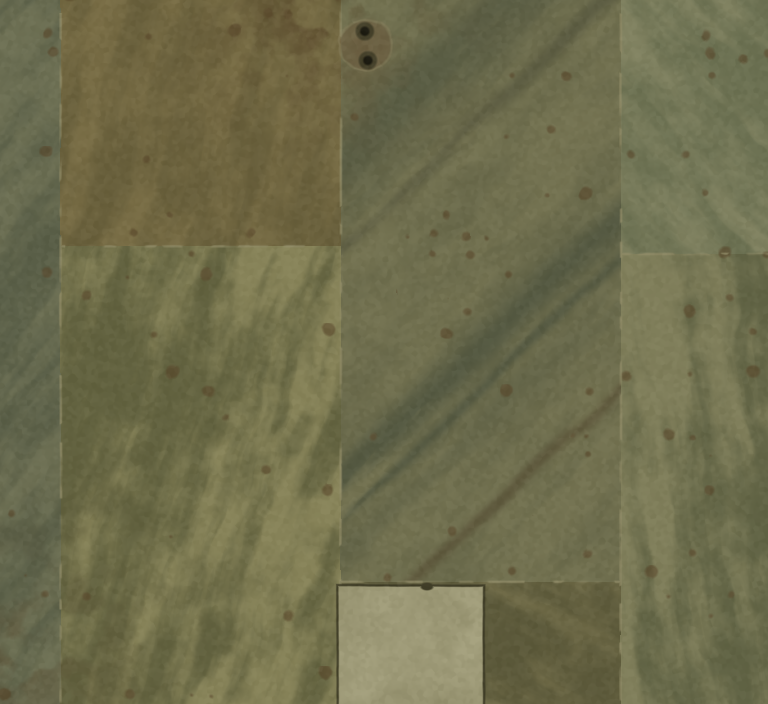
Write a Shadertoy shader that draws this texture.

```glsl
// Worn green marble floor: four columns of veined slabs, one pale patch tile and a drilled plug.
#define FIRST_SEAM 0.079
#define PITCH 0.3646
#define SEAM_WIDTH 0.0016
#define SEAM_COLOR vec3(0.56, 0.54, 0.40)
#define GROUT_COLOR vec3(0.23, 0.22, 0.14)
#define TILE_COLOR vec3(0.595, 0.58, 0.445)
#define RUST_COLOR vec3(0.35, 0.28, 0.17)
#define BAND_COLOR vec3(0.315, 0.335, 0.25)
#define SPECK_SIZE 0.026
#define PLUG_CENTER vec2(0.477, 0.857)
#define GRAIN 0.035

// Slabs are indexed by column * 2, plus 1 for the upper one.
const float joint[4] = float[4](-1.0, 0.596, 0.159, 0.586);
const float veinAngle[8] = float[8](0.9, 0.9, 1.26, 1.32, 2.7, 0.76, 1.72, 2.3);
const float sideTilt[8] = float[8](0.0, 0.0, 0.42, -0.1, 0.0, 0.0, -0.35, -0.2);
const vec3 lightTone[8] = vec3[8](
    vec3(0.43, 0.44, 0.33), vec3(0.43, 0.44, 0.33), vec3(0.53, 0.515, 0.35), vec3(0.475, 0.43, 0.275),
    vec3(0.45, 0.43, 0.29), vec3(0.455, 0.45, 0.32), vec3(0.50, 0.495, 0.355), vec3(0.505, 0.51, 0.38));
const vec3 darkTone[8] = vec3[8](
    vec3(0.35, 0.37, 0.28), vec3(0.35, 0.37, 0.28), vec3(0.385, 0.385, 0.25), vec3(0.41, 0.375, 0.235),
    vec3(0.36, 0.35, 0.23), vec3(0.415, 0.415, 0.295), vec3(0.38, 0.39, 0.27), vec3(0.42, 0.44, 0.32));

// Diagonal bands: offset, half width, strength, warmth.
const vec4 bands[6] = vec4[6](
    vec4(0.635, 0.055, 0.65, 0.0), vec4(0.745, 0.014, 0.6, 0.2), vec4(1.045, 0.027, 0.85, 0.0),
    vec4(1.098, 0.009, 0.75, 0.0), vec4(1.150, 0.022, 0.25, 0.0), vec4(1.271, 0.011, 0.6, 0.6));

vec2 hash2(vec2 p) {
    return fract(sin(vec2(dot(p, vec2(127.1, 311.7)), dot(p, vec2(269.5, 183.3)))) * 43758.5);
}

// Smooth cellular noise: random cell values blended by distance to their points.
float cells(vec2 p) {
    vec2 id = floor(p);
    float sum = 0.0, total = 0.0;
    for (int j = -1; j <= 1; j++)
    for (int i = -1; i <= 1; i++) {
        vec2 cell = id + vec2(i, j), h = hash2(cell);
        vec2 d = p - cell - h;
        float w = exp(-7.0 * dot(d, d));
        sum += w * hash2(cell + 37.0).x;
        total += w;
    }
    return sum / total;
}

float cloud(vec2 p) {
    float sum = 0.0, amp = 0.5;
    for (int i = 0; i < 4; i++) {
        sum += amp * cells(p);
        p = mat2(1.6, 1.2, -1.2, 1.6) * p + 5.3;
        amp *= 0.5;
    }
    return sum / 0.9375;
}

// Sparse irregular specks, denser around the pitted area.
float specks(vec2 p, float wobble) {
    vec2 id = floor(p / SPECK_SIZE), h = hash2(id + 9.0);
    vec2 d = p / SPECK_SIZE - id - 0.3 - 0.4 * h;
    vec2 toPits = (p - vec2(0.575, 0.575)) / vec2(0.035, 0.08);
    float chance = 0.07 + 0.5 * exp(-dot(toPits, toPits));
    float radius = 0.1 + 0.16 * h.y + 0.5 * (wobble - 0.5);
    return step(hash2(id).x, chance) * smoothstep(0.09, -0.09, length(d) - radius);
}

void mainImage(out vec4 fragColor, in vec2 fragCoord) {
    vec2 p = fragCoord / iResolution.x;
    float px = 1.0 / iResolution.x;
    float mottle = cloud(p * 24.0), broad = cloud(p * 7.0 + 3.0);

    // Slab lookup
    float c = (p.x - FIRST_SEAM + 0.002 * (broad - 0.5)) / PITCH;
    int column = clamp(int(floor(c)) + 1, 0, 3);
    float side = fract(c);
    int slab = column * 2 + (p.y > joint[column] ? 1 : 0);

    // Stretched veins and mottling
    float a = veinAngle[slab];
    vec2 along = vec2(cos(a), sin(a));
    vec2 q = vec2(dot(p, along), dot(p, vec2(-along.y, along.x)) + 0.03 * (broad - 0.5));
    float streak = cloud(q * vec2(5.0, 30.0) + float(slab) * 17.0);
    float shade = 0.55 * streak + 0.25 * mottle + 0.2 * broad + sideTilt[slab] * (0.5 - side) * 0.5;
    vec3 color = mix(lightTone[slab], darkTone[slab], smoothstep(0.32, 0.68, shade));

    // Dark diagonal bands of the third column
    if (slab == 5) {
        float s = iResolution.y / iResolution.x - p.y + 0.95 * p.x + 0.025 * (broad - 0.5);
        for (int i = 0; i < 6; i++) {
            float d = (s - bands[i].x) / (bands[i].y * (0.6 + 0.8 * streak));
            float cover = bands[i].z * exp(-d * d) * smoothstep(0.1, 0.6, streak + 0.3 * mottle);
            color = mix(color, mix(BAND_COLOR, RUST_COLOR, bands[i].w), cover);
        }
    }

    // Rust stains and specks
    float stain = exp(-14.0 * length(p - vec2(0.42, 0.89))) + 0.5 * exp(-12.0 * length(p - vec2(0.02, 0.06)));
    color = mix(color, RUST_COLOR, stain * smoothstep(0.35, 0.7, mottle));
    color = mix(color, RUST_COLOR, 0.6 * specks(p + 0.01 * (broad - 0.5), mottle));

    // Pale, broken seams
    float seam = min(min(side, 1.0 - side) * PITCH, abs(p.y - joint[column]));
    float line = 1.0 - smoothstep(SEAM_WIDTH - px, SEAM_WIDTH + px, seam);
    color = mix(color, SEAM_COLOR, line * 0.75 * smoothstep(0.3, 0.7, cells(p * 60.0)));

    // Patch tile with dark grout and a chipped edge
    vec2 box = abs(p - vec2(0.535, 0.0)) - vec2(0.094, 0.153);
    float tile = max(box.x, box.y) + 0.002 * (mottle - 0.5);
    float chip = length((p - vec2(0.556, 0.153)) * vec2(0.6, 1.0)) - 0.005;
    vec3 tileColor = TILE_COLOR + 0.07 * (mottle - 0.5) + 0.08 * (broad - 0.5);
    color = mix(color, GROUT_COLOR, 0.85 * smoothstep(px, -px, min(tile - 0.003, chip)));
    color = mix(color, tileColor, smoothstep(px, -px, max(tile, -chip)));

    // Plug with two drilled holes
    float plug = length(p - PLUG_CENTER) - 0.033 + 0.012 * (mottle - 0.5);
    color = mix(color, RUST_COLOR + 0.07, 0.55 * smoothstep(0.004, -0.004, plug));
    color = mix(color, SEAM_COLOR, 0.35 * smoothstep(0.003, 0.0, abs(plug)));
    for (int i = 0; i < 2; i++) {
        float hole = length(p - PLUG_CENTER - vec2(-0.002, 0.019) * (1.0 - 2.0 * float(i))) - 0.011;
        color = mix(color, GROUT_COLOR, 0.8 * smoothstep(0.003, -0.001, hole));
        color = mix(color, GROUT_COLOR * 0.5, smoothstep(0.002, -0.002, hole + 0.005));
    }

    color += GRAIN * (cells(p * 170.0) - 0.5);
    fragColor = vec4(color, 1.0);
}
```
